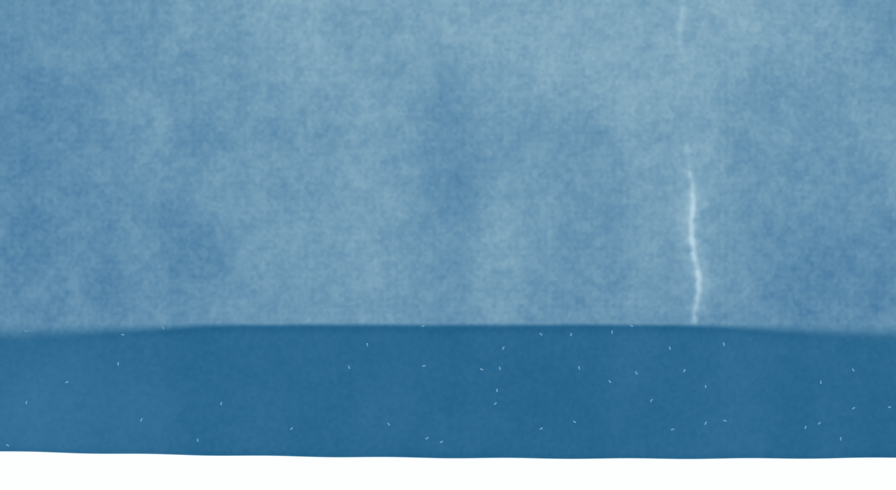
This texture is drawn by a Shadertoy shader. Its source:

```glsl
const vec3 PAPER = vec3(0.992, 1.0, 1.0);
const vec3 BAND_DARK = vec3(0.155, 0.395, 0.55);
const vec3 BAND_LIGHT = vec3(0.23, 0.46, 0.62);
const vec3 WASH_DARK = vec3(0.275, 0.475, 0.63);
const vec3 WASH_LIGHT = vec3(0.575, 0.715, 0.78);
const vec3 STREAK = vec3(0.70, 0.82, 0.88);
const float HORIZON = 0.337;
const float MOTTLE = 0.85;
const float GRAIN = 0.30;
const float SPECK_CELLS = 26.0;
const float SPECK_CHANCE = 0.16;

vec3 hash3(vec2 p) {
    vec3 q = fract(p.xyx * vec3(0.1031, 0.1030, 0.0973));
    q += dot(q, q.yxz + 33.33);
    return fract((q.xxy + q.yzz) * q.zyx);
}

// Smooth cellular noise: jittered points, each spreading a random tone
float cellNoise(vec2 p) {
    vec2 cell = floor(p);
    float tone = 0.0, total = 0.0;
    for (int j = -1; j <= 1; j++)
    for (int i = -1; i <= 1; i++) {
        vec2 id = cell + vec2(i, j);
        vec3 h = hash3(id + 101.0);
        vec2 d = id + h.xy - p;
        float w = exp(-4.0 * dot(d, d));
        tone += w * h.z;
        total += w;
    }
    return tone / total - 0.5;
}

float layeredNoise(vec2 p) {
    float sum = 0.0, amp = 0.5;
    for (int i = 0; i < 5; i++) {
        sum += amp * cellNoise(p);
        p = mat2(1.6, 1.2, -1.2, 1.6) * p + 7.3;
        amp *= 0.72;
    }
    return sum;
}

float blob(vec2 uv, vec2 center, vec2 size) {
    vec2 d = (uv - center) / size;
    return exp(-dot(d, d));
}

// Broad light and shade of the faded area
float washTone(vec2 uv) {
    float t = 0.43 + 0.07 * smoothstep(0.35, 1.0, uv.y);
    t += 0.20 * blob(uv, vec2(0.47, 1.0), vec2(0.28, 0.22));
    t += 0.19 * blob(uv, vec2(0.78, 0.98), vec2(0.17, 0.30));
    t += 0.15 * blob(uv, vec2(0.41, 0.58), vec2(0.10, 0.18));
    t += 0.12 * blob(uv, vec2(0.56, 0.45), vec2(0.04, 0.16));
    t += 0.08 * blob(uv, vec2(0.74, 0.58), vec2(0.08, 0.20));
    t -= 0.17 * blob(uv, vec2(0.51, 0.68), vec2(0.05, 0.13));
    t -= 0.16 * blob(uv, vec2(0.12, 0.46), vec2(0.13, 0.20));
    t -= 0.15 * blob(uv, vec2(0.02, 0.85), vec2(0.13, 0.30));
    t -= 0.20 * blob(uv, vec2(0.92, 0.42), vec2(0.12, 0.16));
    return t;
}

// Tiny slanted fibres scattered one per cell at most
float specks(vec2 p) {
    vec2 q = p * SPECK_CELLS;
    vec2 id = floor(q);
    vec3 h = hash3(id + 57.0);
    vec2 d = fract(q) - 0.2 - 0.6 * h.xy;
    float angle = 6.283 * hash3(id + 211.0).x;
    vec2 dir = vec2(cos(angle), sin(angle));
    d -= dir * clamp(dot(d, dir), -0.05, 0.05);
    return step(h.z, SPECK_CHANCE) * (1.0 - smoothstep(0.015, 0.075, length(d)));
}

void mainImage(out vec4 fragColor, in vec2 fragCoord) {
    vec2 uv = fragCoord / iResolution.xy;
    vec2 p = fragCoord / iResolution.y;
    float pixel = 1.0 / iResolution.y;

    // Mottle, vertical stains and fine paper grain
    float mottle = layeredNoise(p * 9.0);
    float fine = cellNoise(p * 70.0);
    float grain = cellNoise(p * 145.0 + 31.0);
    float stains = cellNoise(p * vec2(15.0, 2.2) + 5.0);
    float weave = sin(p.x * 410.0) + sin(p.y * 430.0);

    // Faded upper wash
    float tone = washTone(uv) + MOTTLE * 0.42 * mottle + GRAIN * (0.5 * fine + 0.6 * grain);
    tone += 0.17 * stains * (1.0 - smoothstep(0.55, 0.85, uv.y)) + 0.008 * weave;
    vec3 wash = mix(WASH_DARK, WASH_LIGHT, tone);

    // Pale wandering streak
    float center = 0.779 - 0.030 * (uv.y - 0.34) + 0.0025 * sin(uv.y * 33.0) + 0.004 * mottle;
    float offset = abs(uv.x - center);
    float reach = smoothstep(0.32, 0.37, uv.y) * (1.0 - smoothstep(0.60, 0.74, uv.y));
    reach += 0.55 * smoothstep(0.80, 1.0, uv.y);
    float glow = 0.55 * exp(-pow(offset / 0.0035, 2.0)) + 0.22 * exp(-pow(offset / 0.013, 2.0));
    wash = mix(wash, STREAK, clamp(reach * glow * (1.0 + 1.2 * mottle + fine), 0.0, 1.0));

    // Deep lower band with its lighter left side
    float bandTone = 0.22 + 0.45 * blob(uv, vec2(0.06, 0.15), vec2(0.12, 0.16));
    bandTone += 0.35 * mottle + 0.30 * grain + 0.25 * stains;
    vec3 band = mix(BAND_DARK, BAND_LIGHT, bandTone);
    band = mix(band, STREAK, 0.45 * specks(p));

    // Horizon droops and softens toward both sides
    float side = 1.0 - smoothstep(0.0, 0.28, uv.x) + smoothstep(0.74, 1.0, uv.x);
    float edge = HORIZON - 0.017 * side + 0.004 * mottle;
    float soft = 0.006 + 0.018 * side;
    band -= 0.022 * exp(-pow((uv.y - edge + 0.008) / 0.010, 2.0));
    vec3 color = mix(band, wash, smoothstep(edge - soft, edge + soft, uv.y));

    // Bare paper below the curved sheet edge
    float sheet = 0.079 - 0.040 * uv.x + 0.027 * uv.x * uv.x + 0.0008 * sin(uv.x * 47.0);
    color -= 0.04 * exp(-abs(uv.y - sheet) / 0.006);
    color = mix(PAPER, color, smoothstep(sheet - pixel, sheet + pixel, uv.y));

    fragColor = vec4(clamp(color, 0.0, 1.0), 1.0);
}
```
